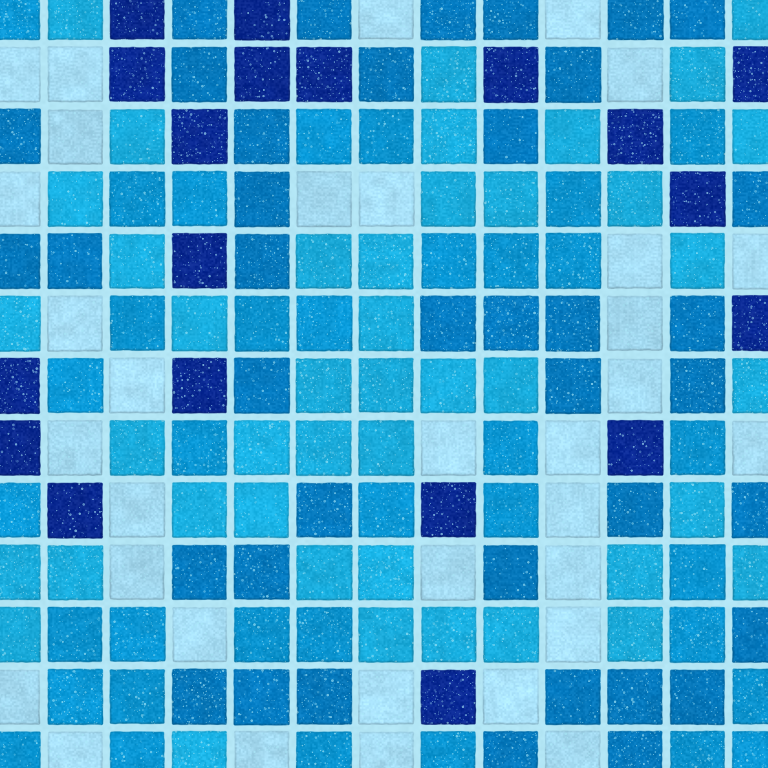
Give the GLSL for this texture, as a Shadertoy shader.

```glsl
// Swimming-pool mosaic: speckled square glass tiles in five blues with pale grout.

const float TILES_ACROSS = 12.34;
const vec2 GRID_ORIGIN = vec2(0.0573, 0.0521);  // centre of the first grout crossing
const float TILE_HALF = 0.443;                  // half a tile, in grid cells
const float SPECKS_PER_TILE = 22.0;

const vec3 GROUT = vec3(0.70, 0.90, 0.96);
const vec3 PALE = vec3(0.65, 0.865, 0.955);
const vec3 CYAN = vec3(0.10, 0.68, 0.87);
const vec3 AZURE = vec3(0.04, 0.59, 0.83);
const vec3 BLUE = vec3(0.02, 0.48, 0.75);
const vec3 NAVY = vec3(0.04, 0.16, 0.57);
const vec3 SPECK = vec3(0.66, 0.91, 0.97);

float hash(vec2 p) {
    return fract(sin(dot(p, vec2(127.1, 311.7))) * 43758.5453);
}

vec2 hash2(vec2 p) {
    return vec2(hash(p), hash(p + 57.3));
}

float valueNoise(vec2 p) {
    vec2 i = floor(p);
    vec2 f = fract(p);
    f = f * f * (3.0 - 2.0 * f);
    float low = mix(hash(i), hash(i + vec2(1, 0)), f.x);
    float high = mix(hash(i + vec2(0, 1)), hash(i + vec2(1, 1)), f.x);
    return mix(low, high, f.y);
}

float boxDistance(vec2 p, vec2 halfSize, float radius) {
    vec2 d = abs(p) - halfSize + radius;
    return length(max(d, 0.0)) + min(max(d.x, d.y), 0.0) - radius;
}

// Weighted choice of glass colour, with a small shift in brightness
vec3 glassColour(vec2 cell) {
    float pick = hash(cell + 3.7);
    vec3 colour = BLUE;
    if (pick < 0.72) colour = AZURE;
    if (pick < 0.49) colour = CYAN;
    if (pick < 0.29) colour = PALE;
    if (pick < 0.11) colour = NAVY;
    return colour * (0.97 + 0.06 * hash(cell + 19.1));
}

// Scattered round flecks of varied size and strength
float specks(vec2 p, float density, float pixel) {
    vec2 home = floor(p);
    float cover = 0.0;
    for (int y = -1; y <= 1; y++) {
        for (int x = -1; x <= 1; x++) {
            vec2 id = home + vec2(x, y);
            float present = step(hash(id + 8.3), density);
            float radius = mix(0.15, 0.48, pow(hash(id + 2.9), 3.0));
            float dist = length(p - id - hash2(id));
            float dot_ = 1.0 - smoothstep(radius - pixel * 0.5, radius + pixel * 0.5, dist);
            cover = max(cover, present * dot_ * mix(0.25, 0.9, hash(id + 5.1)));
        }
    }
    return cover;
}

void mainImage(out vec4 fragColor, in vec2 fragCoord) {
    vec2 grid = (fragCoord / iResolution.y - GRID_ORIGIN) * TILES_ACROSS;
    float pixel = TILES_ACROSS / iResolution.y;
    vec2 cell = floor(grid);

    // Tile outline, slightly uneven from one tile to the next
    vec2 local = fract(grid) - 0.5 + 0.014 * (hash2(cell + 31.0) - 0.5);
    vec2 halfSize = TILE_HALF + 0.014 * (hash2(cell + 43.0) - 0.5);
    float edge = boxDistance(local, halfSize, 0.025);
    edge += 0.012 * (valueNoise(grid * 14.0) - 0.5);

    // Glass body: soft clouds, fine grain and flecks
    vec3 glass = glassColour(cell);
    glass *= 1.0 + 0.08 * (valueNoise(grid * 5.0) - 0.5);
    glass += 0.09 * (valueNoise(grid * 34.0) - 0.5);
    float density = mix(0.16, 0.42, hash(cell + 11.0));
    float flecks = specks(grid * SPECKS_PER_TILE, density, pixel * SPECKS_PER_TILE);
    glass = mix(glass, SPECK, 0.75 * flecks);

    // Thin shaded rim, heavier on the lower side
    float rim = smoothstep(-0.045, 0.0, edge);
    glass *= 1.0 - rim * mix(0.08, 0.20, smoothstep(0.3, -0.4, local.y));

    // Grout and blended border
    vec3 grout = GROUT + 0.03 * (valueNoise(grid * 18.0) - 0.5);
    float blur = max(pixel * 0.75, 0.014);
    vec3 colour = mix(glass, grout, smoothstep(-blur, blur, edge));
    fragColor = vec4(clamp(colour, 0.0, 1.0), 1.0);
}
```
